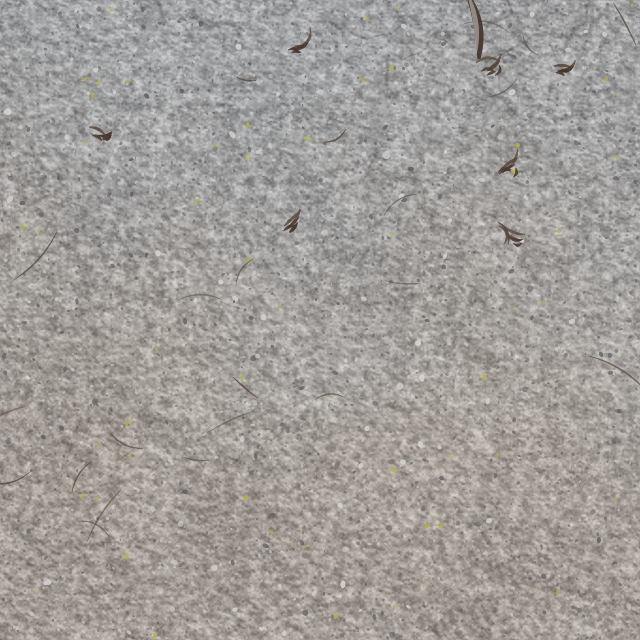
Reproduce this texture procedurally as a three.js fragment shader.

```glsl
varying vec2 vUv;

#define WARM_TONE vec3(0.645, 0.618, 0.592)
#define COOL_TONE vec3(0.632, 0.635, 0.640)
#define DARK_STONE vec3(0.36, 0.36, 0.38)
#define PALE_STONE vec3(0.84, 0.84, 0.83)
#define TWIG_BROWN vec3(0.36, 0.29, 0.24)
#define LEAF_BROWN vec3(0.25, 0.17, 0.14)
#define PETAL_YELLOW vec3(0.72, 0.69, 0.28)
#define GRAIN_CONTRAST 0.19
#define EDGE 0.0009
#define TWIGS 22
#define CLUMPS 7
#define CLUMP_STROKES 6

float hash(vec2 p) {
  return fract(sin(dot(p, vec2(127.1, 311.7))) * 43758.5453);
}

vec2 hash2(vec2 p) {
  return vec2(hash(p), hash(p + 57.3));
}

float noise(vec2 p) {
  vec2 i = floor(p), f = fract(p);
  f = f * f * (3.0 - 2.0 * f);
  return mix(mix(hash(i), hash(i + vec2(1.0, 0.0)), f.x),
             mix(hash(i + vec2(0.0, 1.0)), hash(i + 1.0), f.x), f.y);
}

float fbm(vec2 p) {
  float sum = 0.0, amplitude = 0.5;
  for (int i = 0; i < 4; i++) {
    sum += amplitude * noise(p);
    p = p * 2.03 + 17.7;
    amplitude *= 0.5;
  }
  return sum;
}

vec2 rotate(vec2 p, float angle) {
  float c = cos(angle), s = sin(angle);
  return vec2(c * p.x + s * p.y, c * p.y - s * p.x);
}

// Scattered ellipses, one per chosen cell; radius is in cells
float stones(vec2 uv, float scale, float density, float radius) {
  vec2 p = uv * scale, cell = floor(p);
  float cover = 0.0, soft = EDGE * scale;
  for (int y = -1; y <= 1; y++) {
    for (int x = -1; x <= 1; x++) {
      vec2 id = cell + vec2(x, y), seed = id + scale * 7.31;
      vec2 shape = hash2(seed + 11.9);
      vec2 d = rotate(p - id - 0.2 - 0.6 * hash2(seed), 6.28 * shape.x);
      d.y *= 1.0 + 0.9 * shape.y;
      float r = radius * mix(0.4, 1.0, hash(seed + 31.3));
      float dot1 = 1.0 - smoothstep(r - soft, r + soft, length(d));
      float strength = mix(0.45, 1.0, hash(seed + 83.1));
      cover = max(cover, dot1 * strength * step(hash(seed + 5.7), density));
    }
  }
  return cover;
}

// Curved, tapered line
float stroke(vec2 p, vec2 centre, float angle, float halfLength, float bend, float width) {
  vec2 d = rotate(p - centre, angle);
  float t = clamp(d.x / halfLength, -1.0, 1.0);
  d.y -= bend * halfLength * (t * t - 0.4);
  float w = width * (1.0 - 0.6 * t * t);
  return 1.0 - smoothstep(w - EDGE, w + EDGE, length(vec2(d.x - t * halfLength, d.y)));
}

void main() {
  vec2 uv = vUv;
  float top = smoothstep(0.45, 1.0, uv.y);

  // Concrete: broad tint, blotches and fine grain
  float tint = smoothstep(0.2, 0.95, uv.y + 0.5 * (fbm(uv * 4.0) - 0.5));
  vec3 color = mix(WARM_TONE, COOL_TONE, tint);
  color += 0.09 * (fbm(uv * 9.0 + 3.0) - 0.47);
  vec2 slanted = rotate(uv, -0.35) * vec2(0.8, 1.2);
  float grain = 0.8 * noise(slanted * 95.0) + noise(slanted * 190.0 + 9.0)
              + 0.7 * noise(uv * 340.0) - 1.25;
  color += GRAIN_CONTRAST * grain;

  // Faint damp veins near the top
  float vein = abs(fbm(uv * vec2(7.0, 9.0) + 40.0) - 0.47);
  color -= 0.09 * top * (1.0 - smoothstep(0.0, 0.025, vein));

  // Aggregate: fine specks, then larger pebbles
  color = mix(color, PALE_STONE, 0.6 * stones(uv, 82.0, 0.22, 0.30));
  color = mix(color, DARK_STONE, 0.65 * stones(uv, 88.0, 0.26, 0.29));
  color = mix(color, DARK_STONE, 0.8 * stones(uv, 37.0, 0.15, 0.20));
  color = mix(color, PALE_STONE, 0.9 * stones(uv, 31.0, 0.12, 0.20));

  // Yellow-green petals, denser at the top
  float petals = stones(uv, 43.0, 0.025 + 0.035 * top, 0.25);
  color = mix(color, PETAL_YELLOW, 0.85 * petals);

  // Loose twigs
  for (int i = 0; i < TWIGS; i++) {
    vec2 seed = vec2(float(i), 4.0), r = hash2(seed + 20.0);
    vec2 centre = hash2(seed);
    centre.y = 1.0 - 0.85 * pow(centre.y, 1.4);
    float angle = 2.2 * (r.x - 0.5);
    float twig = stroke(uv, centre, angle, mix(0.012, 0.055, r.y),
                        0.7 * (hash(seed + 9.0) - 0.5), 0.0013);
    color = mix(color, TWIG_BROWN, twig * mix(0.4, 0.85, hash(seed + 71.0)));
  }

  // Crumpled leaf scraps made of short strokes
  for (int i = 0; i < CLUMPS; i++) {
    vec2 seed = vec2(float(i), 13.0), centre = hash2(seed);
    centre.y = mix(0.48, 0.98, centre.y);
    float lean = 1.6 * (hash(seed + 3.0) - 0.5);
    for (int j = 0; j < CLUMP_STROKES; j++) {
      vec2 part = seed + vec2(float(j) * 19.0, 41.0), r = hash2(part);
      float scrap = stroke(uv, centre + 0.022 * (r - 0.5), lean + 1.4 * (r.x - 0.5),
                           mix(0.006, 0.018, r.y), r.x - 0.5, 0.0024);
      color = mix(color, mix(LEAF_BROWN, TWIG_BROWN, r.y), 0.8 * scrap);
    }
  }

  // Dry stem entering from the top edge
  color = mix(color, LEAF_BROWN, 0.85 * stroke(uv, vec2(0.744, 0.96), 1.75, 0.05, 0.15, 0.007));
  color = mix(color, WARM_TONE, 0.8 * stroke(uv, vec2(0.741, 0.965), 1.72, 0.044, 0.12, 0.004));

  gl_FragColor = vec4(color, 1.0);
}
```
